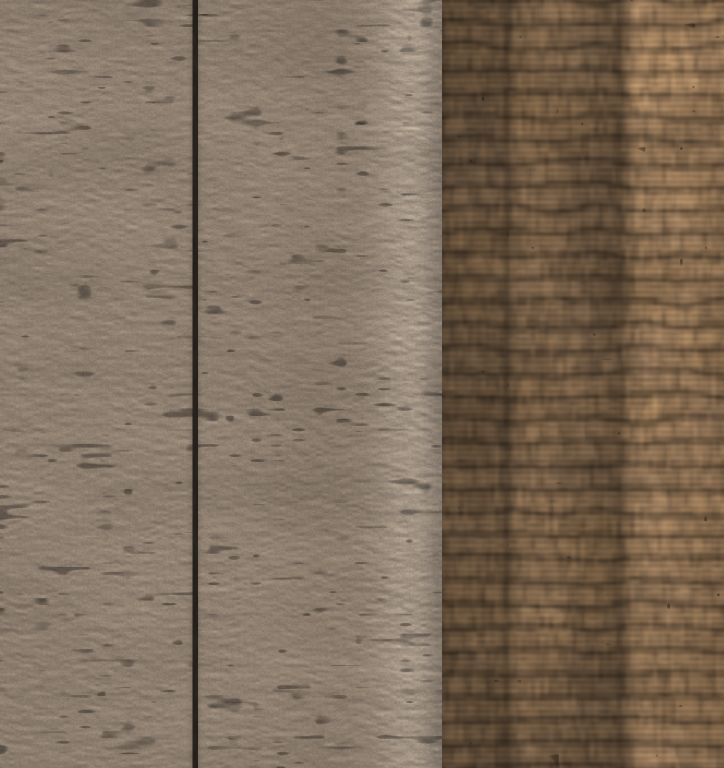
Give the GLSL for this texture, as a WebGL 2 fragment shader.

```glsl
#version 300 es
precision highp float;
// Rough stone panel with a dark vertical joint, beside a folded woven curtain.

uniform vec2 u_resolution;
out vec4 fragColor;

float hash(vec2 p) {
    return fract(sin(dot(p, vec2(127.1, 311.7))) * 43758.547);
}

float noise(vec2 p) {
    vec2 i = floor(p), f = fract(p);
    f = f * f * (3.0 - 2.0 * f);
    return mix(mix(hash(i), hash(i + vec2(1, 0)), f.x),
               mix(hash(i + vec2(0, 1)), hash(i + vec2(1, 1)), f.x), f.y);
}

float fbm(vec2 p) {
    float sum = 0.0, amp = 0.5;
    for (int i = 0; i < 4; i++) {
        sum += amp * noise(p);
        p = p * 2.03 + 17.3;
        amp *= 0.5;
    }
    return sum / 0.9375;
}

// Horizontally stretched grain with a slight waver
float stoneHeight(vec2 p) {
    p.y += 0.006 * noise(p * vec2(28.0, 16.0));
    return 0.65 * noise(p * vec2(58.0, 150.0))
         + 0.35 * noise(p * vec2(125.0, 260.0) + 9.0);
}

vec3 stone(vec2 uv, vec2 p) {
    // Broad light: a soft bright ridge just before the edge
    float ridge = exp(-pow((uv.x - 0.565) / 0.045, 2.0));
    float edgeShade = smoothstep(0.575, 0.61, uv.x);
    vec3 color = vec3(0.555, 0.497, 0.437);
    color += vec3(0.085, 0.086, 0.084) * ridge;
    color -= vec3(0.070, 0.058, 0.045) * edgeShade;
    color -= 0.02 * exp(-pow((uv.x - 0.44) / 0.08, 2.0));
    color *= 0.92 + 0.16 * fbm(p * vec2(5.0, 14.0));

    // Embossed grain, lit from above
    float relief = stoneHeight(p) - stoneHeight(p + vec2(0.0008, 0.0026));
    color *= 1.0 + relief * (0.30 + 0.10 * ridge);
    color *= 0.965 + 0.07 * hash(floor(p * 512.0));

    // Short dark pits, gathered in patches
    float pit = smoothstep(0.74, 0.93, noise(p * vec2(36.0, 150.0) + 41.0));
    pit *= smoothstep(0.38, 0.65, fbm(p * vec2(9.0, 24.0) + 5.0));
    color *= 1.0 - 0.34 * pit;
    float chip = smoothstep(0.91, 0.98, noise(p * vec2(30.0, 105.0) + 73.0));
    return color * (1.0 - 0.35 * chip);
}

vec3 curtain(vec2 uv, vec2 p) {
    // Pleats: bright left flanks falling into dark creases
    float first = smoothstep(0.694, 0.722, uv.x);
    float second = smoothstep(0.850, 0.885, uv.x);
    float shade = 0.78 + 0.17 * first + 0.14 * second;
    shade -= 0.16 * smoothstep(0.75, 0.85, uv.x) * (1.0 - second);
    shade -= 0.10 * smoothstep(0.93, 1.0, uv.x);
    shade -= 0.13 * exp(-pow((uv.x - 0.700) / 0.006, 2.0));
    shade -= 0.10 * exp(-pow((uv.x - 0.857) / 0.007, 2.0));
    shade += 0.13 * second * smoothstep(0.45, 0.95, uv.y);
    shade *= 0.86 + 0.28 * fbm(p * vec2(9.0, 11.0) + 3.0);

    // Staggered rows of soft, uneven knots
    vec2 warp = vec2(noise(p * 22.0), noise(p * 18.0 + 31.0)) - 0.5;
    vec2 q = p * vec2(34.0, 33.0) + warp * vec2(0.55, 0.4);
    float row = floor(q.y);
    q.x += 0.5 * mod(row, 2.0);
    vec2 cell = fract(q) - 0.5;
    float knot = 1.0 - smoothstep(0.12, 0.62, length(cell * vec2(0.75, 1.1)));
    float strength = 0.6 + 0.6 * hash(vec2(floor(q.x), row));
    float gap = smoothstep(0.26, 0.5, abs(cell.y));
    float weave = 0.92 + 0.22 * knot * strength - 0.13 * gap;

    // Fine yarn: thin cross lines and vertical fibres
    weave += 0.045 * sin(p.y * 6.2832 * 132.0);
    weave += 0.20 * (noise(p * vec2(170.0, 48.0)) - 0.5);
    weave += 0.14 * (noise(p * vec2(75.0, 190.0) + 8.0) - 0.5);

    vec3 yarn = mix(vec3(0.455, 0.367, 0.282), vec3(0.465, 0.365, 0.255),
                    fbm(p * 13.0 + 20.0));
    float fleck = smoothstep(0.95, 0.99, noise(p * 62.0 + 50.0));
    return yarn * shade * weave * (1.0 - 0.35 * fleck);
}

void main() {
    vec2 uv = gl_FragCoord.xy / u_resolution;
    vec2 p = gl_FragCoord.xy / u_resolution.y;
    float px = 1.0 / u_resolution.x;

    vec3 color = stone(uv, p);

    // Dark joint with a thin worn rim
    float jointDist = abs(uv.x - 0.2697);
    color *= 1.0 - 0.16 * exp(-pow(jointDist / 0.0065, 2.0));
    float joint = 1.0 - smoothstep(0.0038 - px * 0.6, 0.0038 + px * 0.6, jointDist);
    vec3 jointColor = vec3(0.135, 0.115, 0.095) + 0.03 * noise(p * vec2(300.0, 60.0));
    color = mix(color, jointColor, joint);

    // Curtain overlaps the panel, with a contact shadow at its border
    vec3 cloth = curtain(uv, p);
    cloth *= 1.0 - 0.12 * exp(-max(uv.x - 0.6105, 0.0) / 0.008);
    color = mix(color, cloth, smoothstep(0.6105 - px * 0.6, 0.6105 + px * 0.6, uv.x));

    fragColor = vec4(clamp(color, 0.0, 1.0), 1.0);
}
```
